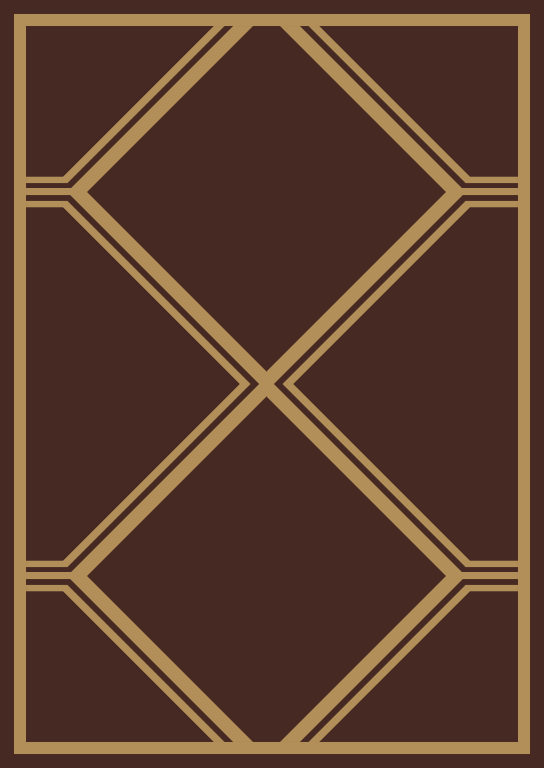
Give the GLSL for this pattern, as a WebGL 1 fragment shader.

```glsl
precision highp float;
// Draws a framed panel of two stacked gold diamonds with thin mitred side lines on dark brown.
uniform vec2 u_resolution;

// Lengths are in canvas heights.
const vec2 PAGE = vec2(0.7083, 1.0);
const vec3 BROWN = vec3(0.272, 0.160, 0.133);
const vec3 GOLD = vec3(0.698, 0.561, 0.349);

// Signed distance to a box centred on the origin.
float box(vec2 p, vec2 halfSize) {
  vec2 d = abs(p) - halfSize;
  return length(max(d, 0.0)) + min(max(d.x, d.y), 0.0);
}

// Signed distance to a diamond with equal half diagonals.
float diamond(vec2 p, float radius) {
  return (abs(p.x) + abs(p.y) - radius) * 0.70711;
}

// Side panel: outside a diamond and clear of its horizontal axis.
float sidePanel(vec2 p, float radius, float gap) {
  return max(-diamond(p, radius), gap - abs(p.y));
}

// The part of one shape that lies outside another.
float subtract(float shape, float hole) {
  return max(shape, -hole);
}

// Antialiased coverage of a signed distance.
float coverage(float d, float pixel) {
  return clamp(0.5 - d / pixel, 0.0, 1.0);
}

// One row of the lattice: thick diamond, thin side lines and middle bars.
float lattice(vec2 p) {
  float thick = subtract(diamond(p, 0.2595), diamond(p, 0.2337));
  float thin = subtract(sidePanel(p, 0.2708, 0.0116),
                        sidePanel(p, 0.2849, 0.0199));
  float bar = max(abs(p.y - 0.0006) - 0.0046, -diamond(p, 0.2460));
  return min(thick, min(thin, bar));
}

void main() {
  vec2 p = gl_FragCoord.xy / u_resolution * PAGE;
  float pixel = 1.0 / u_resolution.y;

  // Frame around the page
  vec2 centred = p - 0.5 * PAGE;
  float outer = box(centred, 0.5 * PAGE - 0.0182);
  float inner = box(centred, 0.5 * PAGE - 0.0339);
  float frame = subtract(outer, inner);

  // Two stacked rows, their axis slightly left of the page centre
  vec2 cell = vec2(p.x - 0.3470, mod(p.y, 0.5) - 0.25);
  float lines = max(lattice(cell), inner);

  float ink = coverage(min(frame, lines), pixel);
  gl_FragColor = vec4(mix(BROWN, GOLD, ink), 1.0);
}
```
